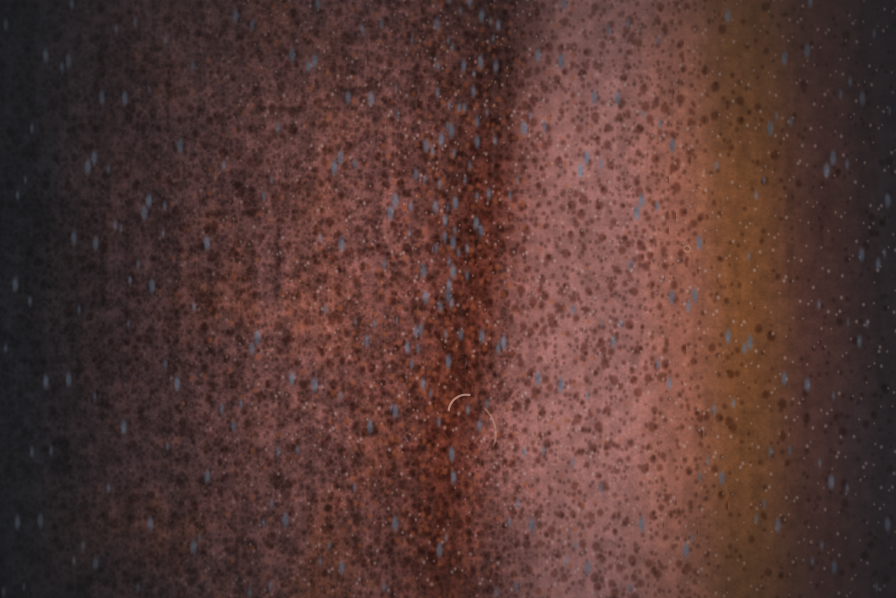
Give the GLSL for this texture, as a WebGL 2 fragment shader.

```glsl
#version 300 es
precision highp float;
// Weathered rusty steel: broad vertical colour bands under a dark vignette,
// a corroded seam with blue-grey chips, and layers of pits and fine grain.
// Bands are chained smoothsteps; pits are jittered cells; grain is value noise.
uniform vec2 u_resolution;
out vec4 fragColor;

float hash(vec2 p) {
    return fract(sin(dot(p, vec2(127.1, 311.7))) * 43758.5453);
}

float noise(vec2 p) {
    vec2 i = floor(p), f = fract(p);
    f = f * f * (3.0 - 2.0 * f);
    return mix(mix(hash(i), hash(i + vec2(1, 0)), f.x),
               mix(hash(i + vec2(0, 1)), hash(i + vec2(1, 1)), f.x), f.y);
}

float fbm(vec2 p) {
    float sum = 0.0, amp = 0.53;
    for (int i = 0; i < 4; i++) {
        sum += amp * noise(p);
        p = mat2(1.6, 1.2, -1.2, 1.6) * p + 7.3;
        amp *= 0.5;
    }
    return sum;
}

// Coverage of round pits scattered one per cell; density is the filled share.
float pits(vec2 p, float scale, float density) {
    vec2 q = p * scale, cell = floor(q);
    float cover = 0.0, soft = 0.12 + scale / u_resolution.y;
    for (int j = -1; j <= 1; j++)
    for (int i = -1; i <= 1; i++) {
        vec2 c = cell + vec2(i, j);
        vec2 jitter = vec2(hash(c), hash(c + 31.7));
        float radius = 0.18 + 0.26 * hash(c + 67.1);
        float dist = length((q - c - jitter) * vec2(1.0, 0.85));
        float present = step(hash(c + 11.9), density);
        cover = max(cover, present * (1.0 - smoothstep(radius - soft, radius + soft, dist)));
    }
    return cover;
}

float band(float x, float center, float width) {
    float d = (x - center) / width;
    return exp(-d * d);
}

// Thin circular arc, limited to an angular span around a heading.
float arc(vec2 p, float radius, float heading, float span) {
    float line = 1.0 - smoothstep(0.0008, 0.0008 + 1.3 / u_resolution.y, abs(length(p) - radius));
    float turn = dot(normalize(p + 1e-5), vec2(cos(heading), sin(heading)));
    return line * smoothstep(cos(span) - 0.04, cos(span) + 0.04, turn);
}

void main() {
    vec2 uv = gl_FragCoord.xy / u_resolution;
    vec2 p = gl_FragCoord.xy / u_resolution.y;
    float cloud = fbm(p * vec2(7.0, 4.0));
    float streak = fbm(p * vec2(75.0, 7.0));
    float mottle = fbm(p * 65.0 + 4.0);
    float grain = noise(p * 210.0) * 0.6 + noise(p * 340.0 + 9.0) * 0.4;
    float x = uv.x + (cloud - 0.5) * 0.025;

    // Horizontal run of colour
    vec3 col = mix(vec3(0.13, 0.13, 0.145), vec3(0.25, 0.175, 0.18), smoothstep(0.0, 0.15, x));
    col = mix(col, vec3(0.42, 0.27, 0.255), smoothstep(0.11, 0.33, x));
    col = mix(col, vec3(0.47, 0.30, 0.285), smoothstep(0.32, 0.45, x));
    col = mix(col, vec3(0.62, 0.42, 0.40), smoothstep(0.53, 0.64, x));
    col = mix(col, vec3(0.61, 0.38, 0.315), smoothstep(0.68, 0.77, x));
    col = mix(col, vec3(0.49, 0.30, 0.18), smoothstep(0.755, 0.825, x));
    col = mix(col, vec3(0.34, 0.21, 0.185), smoothstep(0.835, 0.91, x));
    col = mix(col, vec3(0.19, 0.155, 0.165), smoothstep(0.90, 1.0, x));

    // Orange rust blooms on the left half, low down
    float bloom = smoothstep(0.42, 0.75, fbm(p * vec2(11.0, 8.0) + 20.0));
    bloom *= band(uv.x, 0.30, 0.17) * (1.0 - 0.6 * uv.y);
    col = mix(col, vec3(0.48, 0.25, 0.16), bloom * 0.6);

    // Corroded seam, leaning right toward the top
    float seamX = mix(0.492, 0.550, smoothstep(0.0, 0.9, uv.y));
    float seam = band(x, seamX, 0.038) * smoothstep(0.15, 0.60, streak + 0.15);
    float halo = band(x, seamX - 0.035, 0.075);
    col = mix(col, vec3(0.37, 0.20, 0.165), halo * 0.45);
    col = mix(col, mix(vec3(0.33, 0.145, 0.10), vec3(0.20, 0.12, 0.11), smoothstep(0.55, 1.0, uv.y)), seam * 0.75);

    // Surface variation, rougher left of the seam
    float rough = mix(1.0, 0.42, smoothstep(0.53, 0.62, uv.x));
    col *= 1.0 + rough * (0.45 * (streak - 0.5) + 0.75 * (mottle - 0.5) + 0.40 * (grain - 0.5));
    col *= 1.0 + 0.25 * (cloud - 0.5);

    // Dark pits in two sizes, fading out over the brown band
    float pitted = 1.0 - smoothstep(0.72, 0.82, uv.x) * 0.75;
    float coarse = pits(p, 62.0, (0.30 + 0.35 * halo) * pitted);
    float fine = pits(p + 3.0, 115.0, (0.22 + 0.30 * rough) * pitted);
    col = mix(col, col * vec3(0.64, 0.54, 0.49), coarse * 0.75);
    col = mix(col, col * vec3(0.62, 0.56, 0.54), fine * 0.62);

    // Orange grains and pale specks
    float grains = pits(p + 5.0, 95.0, 0.04 + 0.16 * halo) * (1.0 - smoothstep(0.6, 0.8, uv.x));
    col = mix(col, vec3(0.60, 0.32, 0.20), grains * 0.5 * smoothstep(0.03, 0.3, uv.x));
    float specks = pits(p + 8.0, 170.0, 0.008 + 0.05 * halo * uv.y);
    col = mix(col, vec3(0.72, 0.62, 0.60), specks * 0.55 * smoothstep(0.05, 0.4, uv.x));

    // Blue-grey chips, stretched downward along the seam and sparse at the left
    float chipZone = band(uv.x, seamX - 0.035, 0.045) * smoothstep(0.08, 0.55, uv.y);
    float leftZone = band(uv.x, 0.12, 0.07) * band(uv.y, 0.68, 0.25);
    float chips = pits(p * vec2(1.0, 0.5) + 13.0, 85.0, 0.28 * chipZone + 0.05 * leftZone);
    col = mix(col, vec3(0.42, 0.47, 0.55) * (0.7 + 0.5 * mottle), chips * 0.7);

    // Curled scratch and a tiny ring
    float scratch = arc(p - vec2(0.780, 0.310), 0.030, 2.2, 0.85);
    scratch += arc(p - vec2(0.772, 0.275), 0.057, 0.25, 0.60) * 0.6;
    scratch += arc(p - vec2(1.149, 0.584), 0.005, 0.0, 3.2) * 0.5;
    col = mix(col, vec3(0.80, 0.62, 0.54), min(scratch, 1.0) * 0.75);

    // Vignette, cooling toward the corners
    vec2 v = (uv - vec2(0.54, 0.47)) * vec2(1.55, 1.30);
    float shade = smoothstep(0.25, 1.05, length(v));
    col = mix(col, vec3(0.115, 0.118, 0.13), shade * 0.62);
    fragColor = vec4(clamp(col, 0.0, 1.0), 1.0);
}
```
